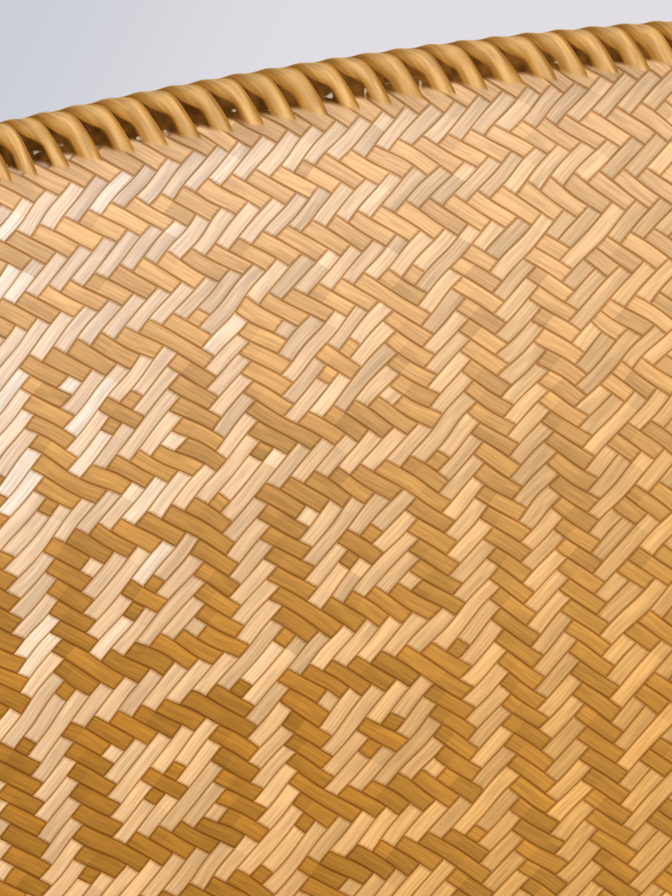
This texture is drawn by a Shadertoy shader. Its source:

```glsl
float hash(vec2 p) {
    p = fract(p * vec2(0.1731, 0.2917));
    p += dot(p, p.yx + 19.19);
    return fract(p.x * p.y * 17.3);
}

float noise(vec2 p) {
    vec2 c = floor(p), f = fract(p);
    f = f * f * (3.0 - 2.0 * f);
    return mix(mix(hash(c), hash(c + vec2(1, 0)), f.x),
               mix(hash(c + vec2(0, 1)), hash(c + vec2(1, 1)), f.x), f.y);
}

// Height of the basket's curved upper edge
float rimHeight(float x) {
    return 0.863 + 0.232 * x - 0.107 * x * x;
}

// True where the dark strand passes over the light one
bool darkOnTop(vec2 cell) {
    float row = cell.y - cell.x;
    float column = cell.y + cell.x;
    // Concentric squares, repeated along both diagonals of the weave
    vec2 folded = abs(mod(vec2(row, column) + 9.0, 18.0) - 9.0);
    float ring = max(folded.x, folded.y);
    if (row > 8.0 || column > 21.0) ring = row;
    else if (column > 9.0) ring = column;
    return mod(ring + 1.0, 6.0) < 3.0;
}

vec3 weave(vec2 p) {
    // Skewed strand coordinates, bent to follow the rim
    vec2 q = p - vec2(0.378, 0.6145);
    q.y += 0.13 * p.x * p.x;
    vec2 grid = vec2(0.79 * q.x - 0.62 * q.y, 0.45 * q.x + 0.89 * q.y) / 0.982;
    grid /= vec2(0.0165, 0.0195);
    grid += 0.35 * (vec2(noise(p * 22.0), noise(p * 22.0 + 40.0)) - 0.5);
    vec2 cell = floor(grid + 0.5);
    vec2 f = grid - cell;

    bool dark = darkOnTop(cell);
    vec2 along = dark ? vec2(1, 0) : vec2(0, 1);
    float across = dark ? f.y : f.x;
    float run = dot(f, along);
    float strand = dark ? cell.y : cell.x + 90.0;
    bool tucked = darkOnTop(cell + along * sign(run)) != dark;

    // Base tones, warmer and deeper toward the lower right
    float glow = clamp(0.5 + 0.9 * p.y - 0.95 * p.x, 0.0, 1.0);
    vec3 lightTone = mix(vec3(0.89, 0.67, 0.39), vec3(0.98, 0.85, 0.73), glow);
    vec3 darkTone = mix(vec3(0.72, 0.49, 0.19), vec3(0.95, 0.76, 0.56),
                        smoothstep(0.15, 0.87, p.y));
    darkTone += 0.04 * smoothstep(0.3, 0.6, p.x) * smoothstep(0.7, 0.3, p.y);
    vec3 col = dark ? darkTone : lightTone;
    float tint = hash(vec2(strand, floor((dot(cell, along) + strand) / 6.0)) + 120.0);
    col *= 0.93 + 0.14 * tint;

    // Pale sheen on some strands at the left
    float sheen = smoothstep(0.72, 0.95, tint) * smoothstep(0.45, 0.1, p.x)
                * smoothstep(0.08, 0.45, p.y);
    if (!dark) col = mix(col, vec3(0.98, 0.93, 0.88), 0.6 * sheen);

    // Fibre grain, rounded sides and tucked ends
    float grain = noise(vec2(across * 9.0 + strand * 13.0, dot(grid, along) * 0.7) + 300.0);
    col *= 0.92 + 0.15 * grain;
    col *= 1.0 + 0.07 * across * (dark ? 1.0 : -1.0);
    float crease = smoothstep(0.37, 0.5, abs(across));
    if (tucked) crease = max(crease, 0.8 * smoothstep(0.3, 0.5, abs(run)));
    return mix(col, col * vec3(0.68, 0.56, 0.40), crease * 0.8);
}

// Slanted wrapping strips with dark hollows between them
vec3 rim(vec2 p, float depth, vec3 below) {
    float thickness = 0.068 - 0.02 * p.x;
    float down = clamp(depth / thickness, 0.0, 1.0);
    float phase = (p.x - 0.2 * sqrt(max(depth, 0.0))) / 0.036;
    phase += 0.3 * noise(vec2(p.x * 20.0, 5.0));
    float id = floor(phase);
    float f = phase - id;
    float hollow = 0.5 * smoothstep(0.12, 0.6, down) * (0.7 + 0.6 * hash(vec2(id, 7.0)));
    hollow *= 1.0 - 0.7 * p.x;

    vec3 strip = mix(vec3(0.68, 0.46, 0.19), vec3(0.92, 0.72, 0.46),
                     smoothstep(hollow, 0.7, f) * smoothstep(1.0, 0.8, f));
    strip *= 0.88 + 0.2 * noise(vec2(f * 12.0 + id * 15.0, down * 3.0) + 200.0);
    strip *= mix(0.86, 1.0, smoothstep(0.0, 0.2, down));
    vec3 shade = mix(vec3(0.24, 0.13, 0.03), vec3(0.52, 0.33, 0.13),
                     noise(p * vec2(120.0, 90.0)) * 0.7 + p.x * 0.4);
    float glint = smoothstep(0.8, 0.95, noise(p * 130.0 + 50.0)) * smoothstep(0.5, 0.7, down);
    shade = mix(shade, vec3(0.84, 0.82, 0.80), glint * 0.8);
    vec3 col = mix(shade, strip, smoothstep(hollow - 0.08, hollow + 0.06, f));

    // Strips sink into the weave at uneven depths
    float reach = 0.78 + 0.25 * f;
    return mix(col, below, smoothstep(reach - 0.08, reach + 0.06, depth / thickness));
}

vec3 scene(vec2 p) {
    float bump = 0.001 * sin(p.x * 174.0);
    float depth = rimHeight(p.x) + bump - p.y;
    vec3 wall = mix(vec3(0.80, 0.81, 0.84), vec3(0.88, 0.87, 0.89),
                    smoothstep(0.0, 0.4, p.x + 0.5 * (1.0 - p.y)));
    vec3 basket = weave(p) * mix(0.9, 1.0, smoothstep(0.05, 0.1, depth));
    basket = rim(p, depth, basket);
    return mix(wall, basket, smoothstep(-0.0012, 0.0012, depth));
}

void mainImage(out vec4 fragColor, in vec2 fragCoord) {
    vec3 sum = vec3(0);
    for (int k = 0; k < 4; k++) {
        vec2 offset = vec2(k % 2, k / 2) * 0.5 - 0.25;
        sum += scene((fragCoord + offset) / iResolution.y);
    }
    fragColor = vec4(sum / 4.0, 1.0);
}
```
